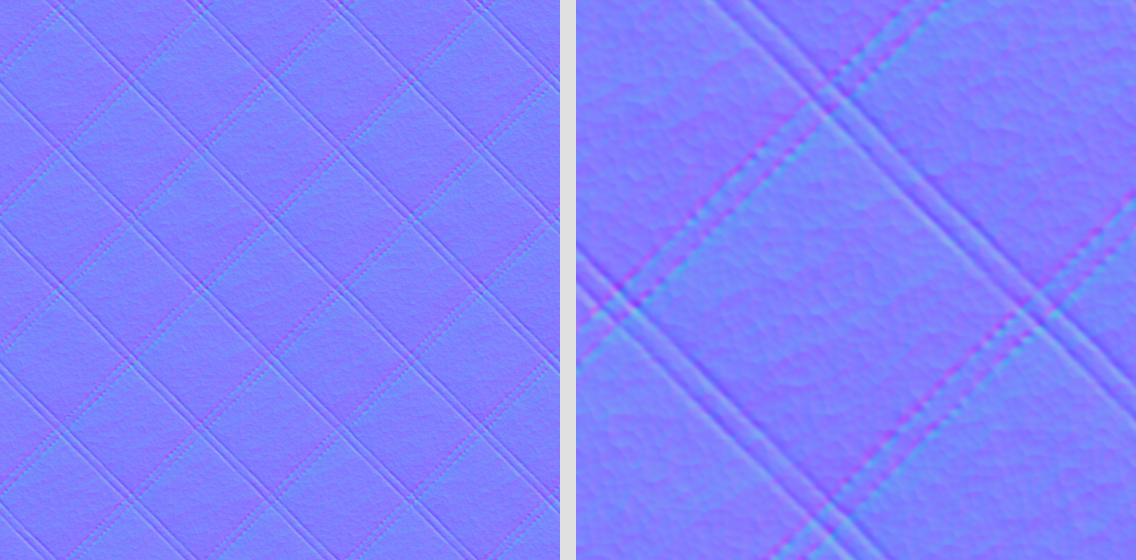
Left: the whole. Right: its middle third, enlarged.
This texture map is drawn by a WebGL 2 fragment shader. Its source:

```glsl
#version 300 es
precision highp float;
// Tangent-space normal map of quilted leather: a 4 x 4 diamond grid of padded panels
// divided by double stitched seams. A height field is summed from seam grooves,
// layered-sine puckers and soft cellular grain, then differentiated into a normal.

uniform vec2 u_resolution;
out vec4 fragColor;

const float TAU = 6.2831853;
const float REPEATS = 4.0;            // diamonds across and down
const float SEAM_HALF_GAP = 0.0072;   // from the seam centre to each groove
const float GROOVE_WIDTH = 0.0031;
const float PUFF_WIDTH = 0.028;       // how far the padding curves down to a seam
const float STITCHES = 60.0;
const float DIAGONAL_PULL = 0.35;     // leans the relief along the rising seams
const float BLUE_TINT = 0.15;

vec2 hash2(vec2 cell) {
    vec3 v = fract(cell.xyx * vec3(0.1031, 0.1030, 0.0973));
    v += dot(v, v.yzx + 33.33);
    return fract((v.xx + v.yz) * v.zy);
}

float bell(float x, float width) {
    return exp(-x * x / (width * width));
}

// Smoothly blended squared distance to scattered points, wrapping every `period` cells
float cellular(vec2 q, float period) {
    const float SHARPNESS = 7.0;
    vec2 cell = floor(q), local = fract(q);
    float sum = 0.0;
    for (int y = -1; y <= 1; y++) {
        for (int x = -1; x <= 1; x++) {
            vec2 offset = vec2(x, y);
            vec2 toPoint = offset + hash2(mod(cell + offset, period)) - local;
            sum += exp(-SHARPNESS * dot(toPoint, toPoint));
        }
    }
    return -log(sum + 0.001) / SHARPNESS;
}

// Tileable warped sine octaves
float waves(vec2 q, float phase) {
    float sum = 0.0, amplitude = 0.5, frequency = 1.0;
    for (int i = 0; i < 4; i++) {
        vec2 a = TAU * frequency * q;
        sum += amplitude * sin(a.y + phase + 1.6 * sin(a.x + 2.0 * phase))
                         * cos(a.x - phase + 1.3 * sin(a.y + phase));
        frequency = frequency * 2.0 + 1.0;
        amplitude *= 0.45;
        phase += 1.7;
    }
    return sum;
}

// One family of parallel seams: soft padding slope plus two stitched grooves
float seam(float across, float along, float start, float puff, float depth, float stitching) {
    float d = fract((across - start) * REPEATS + 0.5) - 0.5;
    d *= 0.70711 / REPEATS;
    float drift = 1.8 * sin(TAU * 11.0 * along + 3.0 * sin(TAU * 3.0 * across));
    float stitch = 1.0 + stitching * sin(TAU * STITCHES * along + drift + sign(d) * 0.9);
    float tension = 1.0 + 0.2 * sin(TAU * 7.0 * along + 2.0 * sin(TAU * 5.0 * across));
    float grooves = bell(abs(d) - SEAM_HALF_GAP, GROOVE_WIDTH);
    return -puff * bell(d, PUFF_WIDTH) - depth * stitch * tension * grooves;
}

float leatherHeight(vec2 p) {
    // Hand-sewn wobble of the seams
    vec2 bent = p + 0.0018 * vec2(waves(p * 2.0, 0.7), waves(p * 2.0, 3.1));
    float sum = bent.x + bent.y, difference = bent.x - bent.y;
    float h = seam(difference, sum, 0.126, 0.0017, 0.00080, 0.35);
    h += seam(sum, difference, 0.092, 0.0008, 0.00095, 0.10);

    // Broad puckers, then creases stretched along the hide
    vec2 hide = vec2(p.x, 2.0 * p.y - p.x);
    h += 0.0012 * waves(p, 4.4);
    h += 0.012 / 13.0 * cellular(hide * 13.0, 13.0);
    h += 0.020 / 38.0 * cellular(hide * 38.0, 38.0);

    // Fine pebbled grain
    h += 0.048 / 100.0 * cellular(p * 100.0, 100.0);
    h += 0.064 / 190.0 * cellular(p * 190.0, 190.0);
    return h;
}

void main() {
    vec2 p = gl_FragCoord.xy / u_resolution;
    vec2 e = vec2(0.0009, 0.0);
    vec2 slope = vec2(leatherHeight(p + e.xy) - leatherHeight(p - e.xy),
                      leatherHeight(p + e.yx) - leatherHeight(p - e.yx)) / (2.0 * e.x);
    slope = vec2(0.85 * slope.x - DIAGONAL_PULL * slope.y, 1.1 * slope.y);
    vec3 color = normalize(vec3(-slope, 1.0)) * 0.5 + 0.5;
    color.b -= BLUE_TINT * (color.g - 0.5) + 0.004;
    fragColor = vec4(color, 1.0);
}
```
